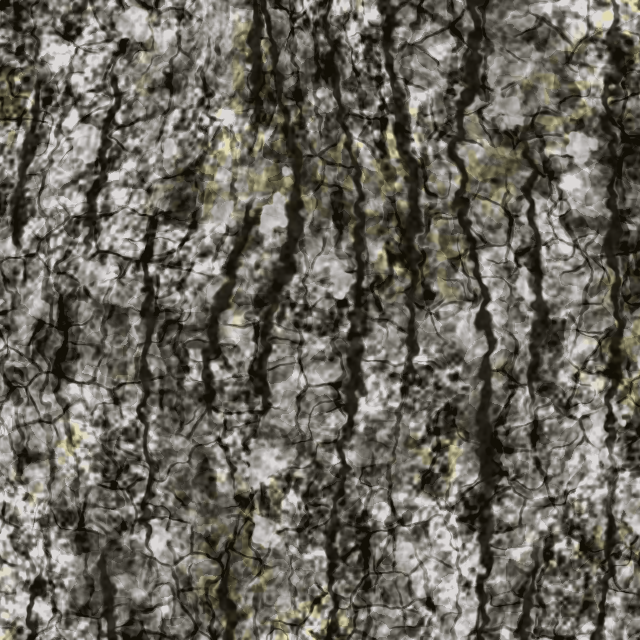
Reproduce this texture procedurally as a three.js fragment shader.

```glsl
// Rough grey tree bark: upright fissures, cracked flaky plates and pale lichen.
varying vec2 vUv;

float hash(vec2 p) {
  vec3 q = fract(vec3(p.xyx) * 0.1031);
  q += dot(q, q.yzx + 33.33);
  return fract((q.x + q.y) * q.z);
}

float noise(vec2 p) {
  vec2 i = floor(p), f = fract(p);
  f = f * f * (3.0 - 2.0 * f);
  return mix(mix(hash(i), hash(i + vec2(1, 0)), f.x),
             mix(hash(i + vec2(0, 1)), hash(i + vec2(1, 1)), f.x), f.y);
}

float fbm(vec2 p) {
  float sum = 0.0, amp = 0.5;
  for (int i = 0; i < 4; i++) {
    sum += amp * noise(p);
    p = mat2(1.6, 1.2, -1.2, 1.6) * p + 17.3;
    amp *= 0.5;
  }
  return sum / 0.9375;
}

// x: gap between the two nearest cell points, y: random tone of the cell
vec2 cells(vec2 p) {
  vec2 base = floor(p);
  float near = 9.0, second = 9.0, tone = 0.0;
  for (int y = -1; y <= 1; y++) {
    for (int x = -1; x <= 1; x++) {
      vec2 id = base + vec2(x, y);
      float d = length(id + vec2(hash(id), hash(id + 41.7)) - p);
      if (d < near) {
        second = near;
        near = d;
        tone = hash(id + 83.1);
      } else {
        second = min(second, d);
      }
    }
  }
  return vec2(second - near, tone);
}

// x: dark core of the upright fissures, y: soft shade along their sides
vec2 fissures(vec2 p) {
  float x = p.x * 10.0;
  vec2 result = vec2(0.0);
  for (int i = -1; i <= 1; i++) {
    float id = floor(x) + float(i);
    float wander = noise(vec2(id * 7.3 + 5.0, p.y * 3.5)) - 0.5;
    float centre = id + 0.5 + 0.5 * (hash(vec2(id + 30.0, 4.0)) - 0.5) + 0.8 * wander;
    float open = smoothstep(0.25, 0.70, noise(vec2(id * 3.7 + 60.0, p.y * 4.0 + 9.0)));
    float width = 0.02 + 0.10 * open * (0.3 + noise(vec2(id * 9.1 + 70.0, p.y * 16.0)));
    float d = abs(x - centre);
    float core = (1.0 - smoothstep(width * 0.5, width + 0.035, d)) * smoothstep(0.0, 0.4, open);
    result = max(result, vec2(core, exp(-d * 5.0) * open));
  }
  return result;
}

// Irregular pale lichen spots, one at most per grid square
float lichenSpots(vec2 p) {
  vec2 grid = p * 10.0, base = floor(grid);
  float ragged = 0.45 * (fbm(p * 36.0) - 0.5) + 0.18 * (noise(p * 95.0) - 0.5);
  float spot = 0.0;
  for (int y = -1; y <= 1; y++) {
    for (int x = -1; x <= 1; x++) {
      vec2 id = base + vec2(x, y);
      vec2 centre = id + 0.2 + 0.6 * vec2(hash(id + 11.0), hash(id + 23.0));
      float radius = mix(0.10, 0.27, hash(id + 57.0));
      float d = length((grid - centre) * vec2(1.0, 0.85)) + ragged - radius;
      spot = max(spot, (1.0 - smoothstep(-0.05, 0.05, d)) * step(0.78, hash(id + 71.0)));
    }
  }
  return spot;
}

void main() {
  // Bend the grain, then roughen every outline
  vec2 p = vUv + 3.0;
  p.x += 0.10 * (noise(p * vec2(2.2, 2.0)) - 0.5);
  vec2 rough = vec2(fbm(p * 26.0), fbm(p * 26.0 + 50.0)) - 0.5;
  vec2 w = p + rough * 0.022;
  vec2 edge = vec2(rough.x * 0.034 + 0.012 * (noise(p * 75.0 + 20.0) - 0.5), 0.0);

  vec2 fissure = fissures(p + edge);
  float split = fissures((p + edge) * vec2(1.8, 2.2) + 7.0).x;
  vec2 plate = cells(w * vec2(14.0, 17.0));
  vec2 flake = cells((w + rough * 0.012) * vec2(44.0, 50.0));
  float grain = 0.26 * noise(w * vec2(52.0, 42.0)) + 0.36 * noise(p * vec2(96.0, 80.0))
              + 0.42 * noise(p * 155.0) - 0.52;
  grain *= mix(0.55, 1.35, smoothstep(0.25, 0.75, noise(p * vec2(13.0, 10.0) + 44.0)));

  // Light from the upper left on a lumpy surface
  vec2 lumps = vec2(32.0, 30.0);
  float relief = fbm(w * lumps) - fbm((w + vec2(-0.003, 0.006)) * lumps);

  // Tone of the ridges, plates and flakes
  float v = 0.575 + grain + 1.1 * relief;
  v += 0.55 * (fbm(p * vec2(14.0, 8.0)) - 0.5) + 0.26 * (noise(p * vec2(11.0, 2.5)) - 0.5);
  v += 0.14 * (plate.y - 0.5) + 0.20 * (flake.y - 0.5);

  // Lichen, then creases, pits, cracks and deep fissures
  float spots = lichenSpots(p);
  v = mix(v, 0.78 + 0.45 * grain + 0.4 * relief, spots * 0.88);
  float bare = 1.0 - 0.85 * spots;
  float crease = 1.0 - smoothstep(0.01, 0.07, abs(noise(w * vec2(27.0, 31.0) + 5.0) - 0.5));
  v -= 0.24 * bare * crease * smoothstep(0.45, 0.65, noise(p * 21.0 + 63.0));
  v -= 0.24 * bare * smoothstep(0.60, 0.68, fbm(w * vec2(24.0, 15.0) + 77.0));
  float cracked = smoothstep(0.42, 0.60, noise(p * 15.0 + 8.0));
  v -= 0.30 * bare * cracked * (1.0 - smoothstep(0.02, 0.11, plate.x));
  v -= 0.12 * smoothstep(0.54, 0.74, fbm(p * vec2(9.0, 4.0) + 31.0));
  v -= bare * (0.15 * fissure.y + 0.26 * split);
  v += 0.35 * max(0.30 - v, 0.0);
  v = mix(v, 0.11 + 0.25 * grain, fissure.x * 0.94);
  v = clamp(v, 0.07, 0.86);

  // Warm shadows, neutral lights and mossy yellow specks
  vec3 colour = vec3(v, v - 0.013, v - mix(0.045, 0.018, smoothstep(0.5, 0.78, v)));
  float moss = smoothstep(0.48, 0.66, fbm(p * vec2(10.0, 7.0) + 90.0))
             * smoothstep(0.46, 0.70, noise(p * 75.0 + 12.0));
  colour = mix(colour, colour * vec3(1.02, 1.01, 0.82), moss * (1.0 - spots));
  gl_FragColor = vec4(colour, 1.0);
}
```
